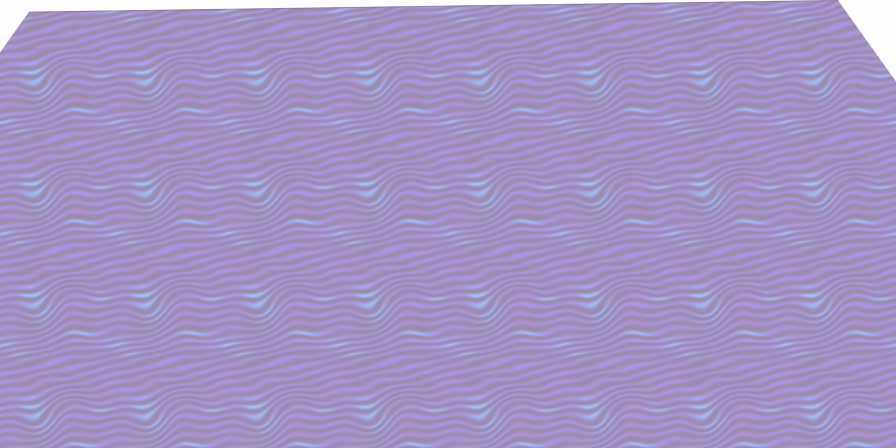
This texture map is drawn by a Shadertoy shader. Its source:

```glsl
// Tiled lilac ripple texture with blue glints, on a sheet with cut white corners.
#define TILES 4.02        // repeats per canvas height
#define RIPPLES 14.0      // ripple lines up one tile
#define CLIMB 3.0         // lines climbed across one tile
#define WOBBLE 0.85       // irregularity, in line spacings
#define GLINT 0.95        // strength of the blue glints
#define GREY vec3(0.600, 0.550, 0.665)
#define MAUVE vec3(0.640, 0.560, 0.760)
#define LILAC vec3(0.675, 0.575, 0.875)
#define BLUE vec3(0.600, 0.770, 0.950)
#define PAPER vec3(0.995)

const float TAU = 6.2831853;

// Glint centres (xy) and radii (zw) within a tile
const vec4 GLINTS[6] = vec4[6](
    vec4(0.36, 0.24, 0.13, 0.14), vec4(0.91, 0.35, 0.09, 0.035),
    vec4(0.73, 0.03, 0.14, 0.050), vec4(0.17, 0.84, 0.10, 0.045),
    vec4(0.03, 0.94, 0.10, 0.040), vec4(0.28, 0.38, 0.08, 0.07));

float hash(vec2 p) {
    vec3 q = fract(p.xyx * 0.1031);
    q += dot(q, q.yzx + 33.33);
    return fract((q.x + q.y) * q.z);
}

// Value noise that repeats once per tile, with the given cells per tile
float tileNoise(vec2 tile, vec2 cells, float seed) {
    vec2 p = tile * cells;
    vec2 i = floor(p), f = fract(p);
    f = f * f * (3.0 - 2.0 * f);
    vec2 a = mod(i, cells) + seed, b = mod(i + 1.0, cells) + seed;
    return mix(mix(hash(a), hash(vec2(b.x, a.y)), f.x),
               mix(hash(vec2(a.x, b.y)), hash(b), f.x), f.y);
}

// Height of the bend: a steep rise, a crest and a shallow trough
float bend(vec2 t) {
    float wave = 0.056 * sin(TAU * (t.x - 0.45)) + 0.032 * sin(2.0 * TAU * (t.x - 0.48));
    return wave * (0.55 + 0.45 * cos(TAU * (t.y - 0.25)));
}

float glintMask(vec2 t) {
    float sum = 0.0;
    for (int i = 0; i < 6; i++) {
        vec2 d = fract(t - GLINTS[i].xy + 0.5) - 0.5;
        d /= GLINTS[i].zw;
        sum += exp(-dot(d, d));
    }
    return min(sum, 1.0);
}

vec3 rippleColor(vec2 t) {
    vec2 flow = vec2(t.x, t.y - bend(t));
    float wobble = WOBBLE * (tileNoise(t, vec2(3.0, 5.0), 7.0) - 0.5)
                 + 0.45 * (tileNoise(flow, vec2(5.0, 11.0), 31.0) - 0.5);
    float phase = RIPPLES * flow.y - CLIMB * t.x + wobble;

    // Ridges fade in and out along their length
    float ridge = pow(0.5 + 0.5 * cos(TAU * phase), 1.2);
    float fade = tileNoise(flow, vec2(4.0, 13.0), 53.0);
    float broad = tileNoise(t, vec2(3.0, 4.0), 71.0);
    float level = mix(0.42, ridge, 0.5 + 0.5 * fade) + 0.25 * (fade - 0.5) + 0.2 * (broad - 0.5);
    level = clamp(level, 0.0, 1.0);

    vec3 color = mix(GREY, MAUVE, smoothstep(0.0, 0.5, level));
    color = mix(color, LILAC, smoothstep(0.4, 0.95, level));

    // Blue light on the crests
    float shine = glintMask(t) * (0.55 + 0.6 * fade) + 0.12 * broad * fade;
    return mix(color, BLUE, clamp(GLINT * shine * ridge * ridge, 0.0, 1.0));
}

// Signed distance to the line a-b, positive on its left
float leftOf(vec2 p, vec2 a, vec2 b) {
    vec2 e = normalize(b - a), d = p - a;
    return e.x * d.y - e.y * d.x;
}

void mainImage(out vec4 fragColor, in vec2 fragCoord) {
    vec2 p = fragCoord / iResolution.y;
    float pixel = 1.0 / iResolution.y;
    vec3 color = rippleColor(p * TILES);

    // Sheet outline: two cut corners and a slightly tilted top
    float top = leftOf(p, vec2(0.065, 0.974), vec2(1.870, 1.0));
    float outside = max(top, leftOf(p, vec2(0.0, 0.883), vec2(0.065, 0.974)));
    outside = max(outside, leftOf(p, vec2(1.870, 1.0), vec2(2.0, 0.818)));
    color *= 1.0 - 0.2 * smoothstep(0.004, 0.0, abs(top));
    color = mix(color, PAPER, smoothstep(-0.7 * pixel, 0.7 * pixel, outside));
    fragColor = vec4(color, 1.0);
}
```
